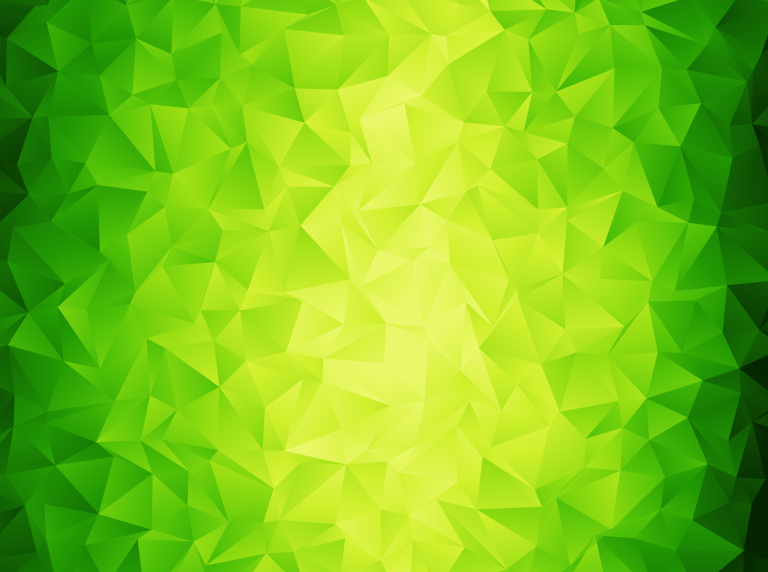
Write a Shadertoy shader that draws this background.

```glsl
// Low-poly green backdrop: a jittered grid is cut into triangular facets.
// Each facet takes its tone from a smooth glow field (bright middle, dark
// sides), then adds its own random shade and a slight inner slope.

const float ROWS = 14.5;
const float JITTER = 0.88;
const float SHADE_SPREAD = 0.95;
const float SLOPE = 0.55;

vec2 hash2(vec2 p) {
    vec3 q = fract(p.xyx * vec3(0.1031, 0.1030, 0.0973));
    q += dot(q, q.yzx + 33.33);
    return fract((q.xx + q.yz) * q.zy);
}

float cross2(vec2 a, vec2 b) { return a.x * b.y - a.y * b.x; }

float bump(vec2 p, vec2 centre, vec2 size) {
    vec2 d = (p - centre) / size;
    return exp(-dot(d, d));
}

// Ramp from deep green (0) to pale lime (7)
vec3 ramp(float tone) {
    vec3 stops[8] = vec3[8](
        vec3(0.02, 0.14, 0.00), vec3(0.05, 0.28, 0.01),
        vec3(0.08, 0.44, 0.01), vec3(0.13, 0.60, 0.01),
        vec3(0.32, 0.76, 0.03), vec3(0.59, 0.87, 0.07),
        vec3(0.82, 0.94, 0.18), vec3(0.92, 0.97, 0.42));
    float t = clamp(tone, 0.0, 6.999);
    int i = int(t);
    return mix(stops[i], stops[i + 1], fract(t));
}

// Smooth tone over the canvas, uv in 0..1
float glowTone(vec2 uv) {
    float side = uv.x - 0.52;
    float d = abs(side);
    float rightEdge = mix(3.4, 2.3, uv.y) * pow(d / 0.47, 5.0);
    float leftEdge = 0.9 * pow(d / 0.51, 6.0);
    float tone = 7.0 - (side > 0.0 ? 6.5 * d + rightEdge : 7.5 * d + leftEdge);

    // Fall-off towards the top and the bottom
    float above = max(uv.y - 0.42, 0.0) / 0.58;
    float below = max(0.42 - uv.y, 0.0) / 0.42;
    tone -= 1.5 * pow(above, 1.3) * (1.0 - 1.3 * d);
    tone -= 1.0 * pow(below, 1.5);

    // Bright streak at the top, dark pocket at the left, wavy contours
    float streakX = mix(0.49, 0.61, (uv.y - 0.75) / 0.25);
    tone += 0.8 * bump(uv, vec2(streakX, 0.95), vec2(0.05, 0.2));
    tone += 0.35 * bump(uv, vec2(0.42, 0.24), vec2(0.08, 0.14));
    tone -= 0.9 * bump(uv, vec2(0.0, 0.7), vec2(0.07, 0.13));
    tone += 0.15 * sin(uv.y * 17.0 + uv.x * 6.0) * smoothstep(0.1, 0.4, d);
    return tone;
}

vec2 meshPoint(vec2 cell) {
    return cell + 0.5 + JITTER * (hash2(cell + 40.0) - 0.5);
}

// Signed distance to the nearest side, positive inside
float triangleInside(vec2 p, vec2 a, vec2 b, vec2 c) {
    float turn = cross2(b - a, c - a) < 0.0 ? -1.0 : 1.0;
    float ab = cross2(b - a, p - a) / max(length(b - a), 1e-4);
    float bc = cross2(c - b, p - b) / max(length(c - b), 1e-4);
    float ca = cross2(a - c, p - c) / max(length(a - c), 1e-4);
    return min(min(turn * ab, turn * bc), turn * ca);
}

// Facet colour in rgb, premultiplied by coverage in alpha
vec4 facet(vec2 p, vec2 a, vec2 b, vec2 c, vec2 seed, vec2 extent, float pixel) {
    float cover = clamp(triangleInside(p, a, b, c) / pixel + 0.5, 0.0, 1.0);
    if (cover <= 0.0) return vec4(0.0);
    vec2 centre = (a + b + c) / 3.0;
    vec2 rnd = hash2(seed);
    float angle = 6.2832 * rnd.y;
    float slope = SLOPE * dot(p - centre, vec2(cos(angle), sin(angle)));
    float tone = glowTone(clamp(centre / extent, 0.0, 1.0));
    tone += SHADE_SPREAD * (rnd.x - 0.5) + slope;
    return vec4(ramp(tone), 1.0) * cover;
}

void mainImage(out vec4 fragColor, in vec2 fragCoord) {
    float pixel = ROWS / iResolution.y;
    vec2 p = fragCoord * pixel;
    vec2 extent = iResolution.xy * pixel;
    vec2 home = floor(p - 0.5);
    vec4 sum = vec4(0.0);

    // Nearby quads, each cut along a randomly chosen diagonal
    for (int y = -1; y <= 1; y++)
    for (int x = -1; x <= 1; x++) {
        vec2 cell = home + vec2(x, y);
        vec2 a = meshPoint(cell);
        vec2 b = meshPoint(cell + vec2(1, 0));
        vec2 c = meshPoint(cell + vec2(1, 1));
        vec2 d = meshPoint(cell + vec2(0, 1));
        bool flip = hash2(cell + 91.0).x > 0.5;
        vec2 tip = flip ? d : c;
        vec2 root = flip ? b : a;
        sum += facet(p, a, b, tip, cell + 150.0, extent, pixel);
        sum += facet(p, root, c, d, cell + 270.5, extent, pixel);
    }
    fragColor = vec4(sum.rgb / max(sum.a, 1e-3), 1.0);
}
```
